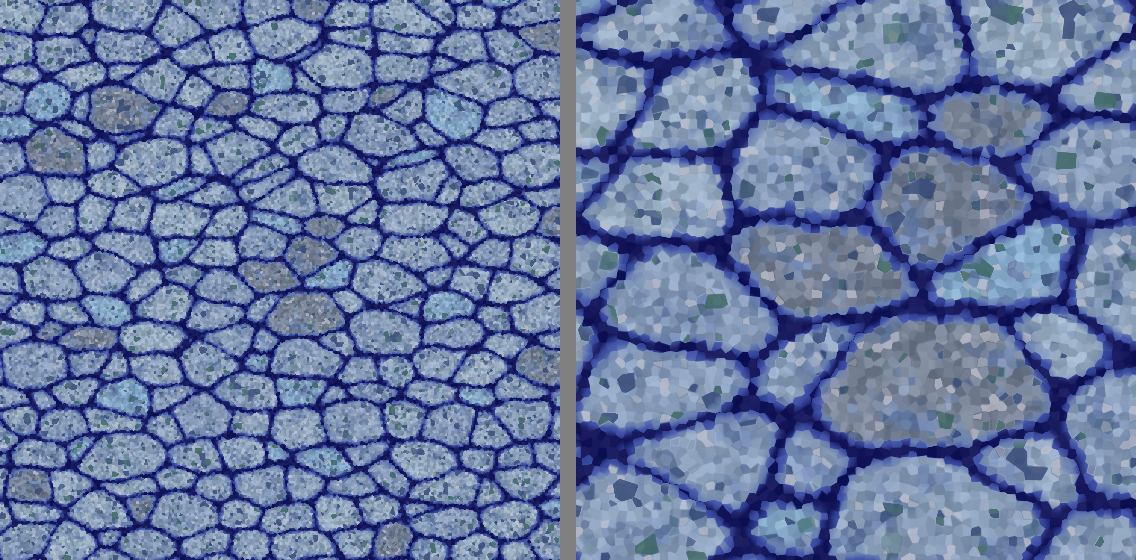
Left: the whole. Right: its middle third, enlarged.
Give the GLSL for this texture, as a WebGL 2 fragment shader.

```glsl
#version 300 es
precision highp float;
// Dry stone wall: irregular coursed blue-grey rubble with dark joints and mottled grain.
uniform vec2 u_resolution;
out vec4 fragColor;

vec3 hash3(vec2 p) {
  vec3 q = fract(p.xyx * vec3(0.1031, 0.1030, 0.0973));
  q += dot(q, q.yxz + 33.33);
  return fract((q.xxy + q.yzz) * q.zyx);
}

// Layered sines, roughly -1 to 1
float waves(vec2 p) {
  float sum = 0.0, amp = 0.5;
  for (int i = 0; i < 4; i++) {
    sum += amp * sin(p.x + 1.7 * sin(p.y)) * cos(p.y - 0.8 * sin(p.x));
    p = mat2(1.2, 1.5, -1.5, 1.2) * p + 2.3;
    amp *= 0.6;
  }
  return sum;
}

// Soft-edged cellular grain: centre of the local cell and its random values
void grain(vec2 p, out vec2 centre, out vec3 value) {
  vec2 base = floor(p);
  float total = 0.0;
  centre = vec2(0.0);
  value = vec3(0.0);
  for (int y = -1; y <= 1; y++)
    for (int x = -1; x <= 1; x++) {
      vec2 cell = base + vec2(x, y);
      vec2 site = cell + 0.15 + 0.7 * hash3(cell + 71.0).xy;
      float weight = exp(-22.0 * dot(p - site, p - site));
      centre += weight * site;
      value += weight * hash3(cell + 139.0);
      total += weight;
    }
  centre /= total;
  value /= total;
}

// Stone centre in xy and size weight in z, courses staggered by half a stone
vec3 stoneSite(vec2 cell) {
  vec3 h = hash3(cell + 17.0);
  float shift = 0.5 * mod(cell.y, 2.0);
  return vec3(cell + vec2(0.05 + shift, 0.15) + vec2(0.9, 0.7) * h.xy, 0.6 * h.z * h.z);
}

// Weighted cells: returns rounded distance to the joint, and the stone's identity
float stoneEdge(vec2 uv, out vec2 stoneId) {
  vec2 grid = vec2(12.0, 19.0);
  vec2 p = uv * grid;
  vec2 base = floor(p);
  vec3 nearest = vec3(0.0);
  float best = 1e5;
  for (int y = -2; y <= 2; y++)
    for (int x = -2; x <= 2; x++) {
      vec2 cell = base + vec2(x, y);
      vec3 site = stoneSite(cell);
      float power = dot(p - site.xy, p - site.xy) - site.z;
      if (power < best) {
        best = power;
        nearest = site;
        stoneId = cell;
      }
    }
  float sum = 1e-6;
  for (int y = -2; y <= 2; y++)
    for (int x = -2; x <= 2; x++) {
      vec2 cell = base + vec2(x, y);
      if (cell == stoneId) continue;
      vec3 site = stoneSite(cell);
      float power = dot(p - site.xy, p - site.xy) - site.z;
      vec2 normal = (site.xy - nearest.xy) * grid;
      float edge = 0.5 * (power - best) / length(normal);
      edge += 0.0015 * normalize(normal).y; // deeper shadow on undersides
      sum += exp(-240.0 * edge);
    }
  return -log(sum) / 240.0;
}

void main() {
  vec2 uv = gl_FragCoord.xy / u_resolution.y;

  // Fine mineral grains and larger pits
  vec2 centre, pitCentre;
  vec3 fine, pit;
  grain(uv * 190.0, centre, fine);
  grain(uv * 95.0, pitCentre, pit);
  vec2 p = mix(uv, centre / 190.0, 0.65);

  // Stone outlines, bent and chipped
  vec2 bend = vec2(waves(p * 34.0), waves(p.yx * 38.0 + 4.0));
  vec2 stoneId;
  float edge = stoneEdge(p + 0.0055 * bend, stoneId);
  float patches = waves(p * 55.0 + 9.0);
  edge += 0.003 * (fine.x - 0.5) + 0.0012 * patches;

  // Tint of each stone
  vec3 tint = hash3(stoneId + 53.0);
  vec3 stone = mix(vec3(0.52, 0.60, 0.72), vec3(0.59, 0.67, 0.75), tint.x);
  stone = mix(stone, vec3(0.49, 0.66, 0.79), 0.7 * step(0.92, tint.y));
  stone = mix(stone, vec3(0.43, 0.46, 0.53), 0.8 * step(0.94, tint.z));

  // Mottling, pale flecks and dark pits
  stone = mix(stone, vec3(0.42, 0.51, 0.67), smoothstep(0.0, 0.7, patches + 0.7 * (fine.y - 0.5)));
  stone += 0.17 * (fine.z - 0.5) + 0.06 * (pit.y - 0.5);
  stone = mix(stone, vec3(0.76, 0.76, 0.80), 0.7 * smoothstep(0.87, 0.97, fine.x));
  vec3 pitColor = mix(vec3(0.20, 0.28, 0.46), vec3(0.22, 0.39, 0.37), smoothstep(0.5, 0.7, pit.z));
  float pitted = max(smoothstep(0.86, 0.95, pit.x), smoothstep(0.9, 0.98, fine.y));
  stone = mix(stone, pitColor, 0.8 * pitted);

  // Joint layers from dark core to stone face
  vec3 color = mix(vec3(0.08, 0.09, 0.35), vec3(0.24, 0.31, 0.65), smoothstep(0.0004, 0.0029, edge));
  color += 0.08 * (fine.z - 0.5);
  color = mix(color, vec3(0.42, 0.51, 0.69), smoothstep(0.0028, 0.0047, edge));
  color = mix(color, stone, smoothstep(0.0043, 0.007, edge));
  fragColor = vec4(clamp(color, 0.0, 1.0), 1.0);
}
```
